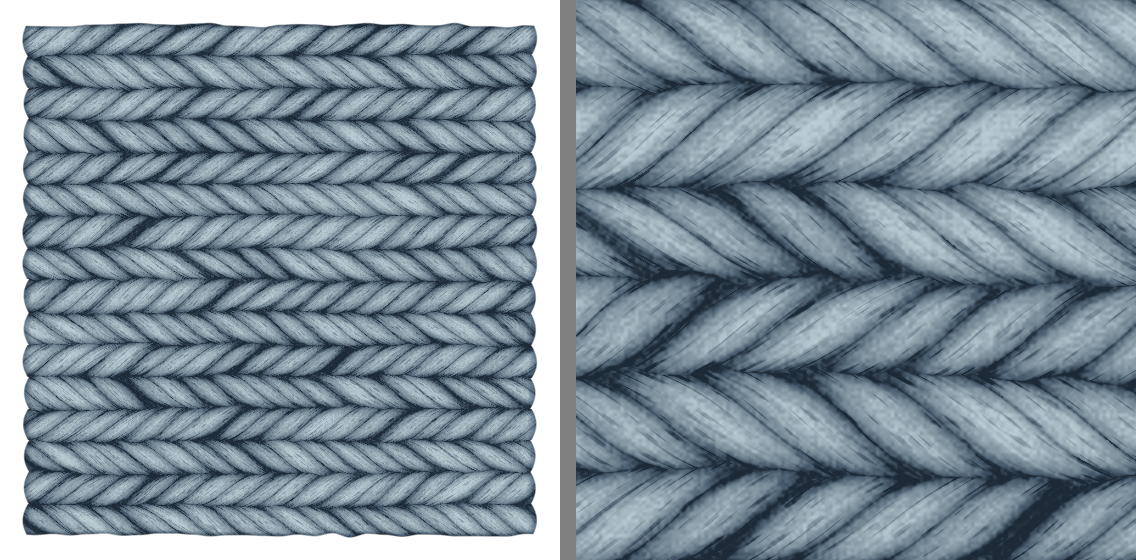
Left, the full canvas; right, a detail of the centre.
Give the GLSL for this texture, as a WebGL 1 fragment shader.

```glsl
precision highp float;

// Chunky knitted wool swatch on white: rows of plump slanted stitches whose lean
// alternates per row. Each stitch is a sheared dome; the tallest dome wins, and
// the gap to the runner-up gives the dark creases. Stretched noise makes fibres.

uniform vec2 u_resolution;

const float ROWS = 16.0;
const float COLUMNS = 18.0;
const vec2 SWATCH_MIN = vec2(0.0417, 0.0440);
const vec2 SWATCH_MAX = vec2(0.9575, 0.9550);
const float FIRST_ROW = 0.0404;    // lower edge of the lowest row
const float ROW_PITCH = 0.0574;
const float ROW_OVERLAP = 1.08;    // stitch height relative to the row
const float SLANT = 1.15;          // sideways shift per unit of height
const float TIP_CURL = 0.28;       // extra lean towards the tips
const float ROW_WAVE = 0.008;
const float EDGE_SCALLOP = 0.009;
const float EDGE_SHADE = 0.016;

const vec3 BACKGROUND = vec3(1.0);
const vec3 CREASE = vec3(0.11, 0.16, 0.21);
const vec3 SHADOW = vec3(0.27, 0.35, 0.42);
const vec3 WOOL = vec3(0.49, 0.565, 0.615);
const vec3 HIGHLIGHT = vec3(0.73, 0.80, 0.83);

float hash(vec2 p) {
  return fract(sin(dot(p, vec2(127.1, 311.7))) * 43758.5453);
}

float noise(vec2 p) {
  vec2 i = floor(p);
  vec2 f = fract(p);
  f = f * f * (3.0 - 2.0 * f);
  return mix(mix(hash(i), hash(i + vec2(1.0, 0.0)), f.x),
             mix(hash(i + vec2(0.0, 1.0)), hash(i + vec2(1.0, 1.0)), f.x), f.y);
}

// Returns dome height, unsheared sideways offset and offset along the row height.
vec3 stitch(vec2 p, vec2 id, float pitch) {
  float jitter = hash(id + 3.1) - 0.5;
  float plump = hash(id + 17.7);
  float lean = mod(id.y, 2.0) < 0.5 ? -1.0 : 1.0;
  vec2 center = vec2(SWATCH_MIN.x + (id.x + 0.5 + 0.45 * jitter) * pitch,
                     FIRST_ROW + (id.y + 0.5) * ROW_PITCH);
  vec2 d = p - center;
  float halfHeight = 0.5 * ROW_PITCH * ROW_OVERLAP * mix(0.95, 1.06, plump);
  float v = d.y / halfHeight;
  float slant = SLANT * mix(0.88, 1.15, hash(id + 41.3));
  float u = d.x - lean * slant * (d.y + TIP_CURL * halfHeight * v * v * v);
  float halfWidth = pitch * mix(0.53, 0.76, plump);
  float across = u / halfWidth;
  float height = 1.0 - across * across - abs(v * v * v) + 0.18 * (plump - 0.5);
  return vec3(height, u, d.y);
}

vec3 woolColor(float t) {
  vec3 c = mix(CREASE, SHADOW, smoothstep(0.0, 0.3, t));
  c = mix(c, WOOL, smoothstep(0.2, 0.65, t));
  return mix(c, HIGHLIGHT, smoothstep(0.55, 1.1, t));
}

void main() {
  vec2 p = gl_FragCoord.xy / u_resolution;
  float pixel = 1.0 / min(u_resolution.x, u_resolution.y);
  float pitch = (SWATCH_MAX.x - SWATCH_MIN.x) / COLUMNS;

  // Gently undulating rows
  vec2 q = p + vec2(0.0, ROW_WAVE * (noise(p * vec2(9.0, 14.0)) - 0.5));
  vec2 cell = floor(vec2((q.x - SWATCH_MIN.x) / pitch, (q.y - FIRST_ROW) / ROW_PITCH));

  // Tallest and second tallest stitch here
  vec3 top = vec3(-2.0, 0.0, 0.0);
  vec2 topId = cell;
  float second = -2.0;
  for (int j = -1; j <= 1; j++) {
    for (int i = -2; i <= 2; i++) {
      vec2 id = cell + vec2(float(i), float(j));
      vec3 s = stitch(q, id, pitch);
      if (s.x > top.x) {
        second = top.x;
        top = s;
        topId = id;
      } else {
        second = max(second, s.x);
      }
    }
  }

  // Rounded shading with creases and tone per stitch
  float tone = 0.10 + 0.80 * clamp(top.x, 0.0, 1.1);
  tone *= mix(0.62, 1.0, smoothstep(0.0, 0.22, top.x - second));
  tone += 0.14 * (hash(topId + 63.9) - 0.5);

  // Fibres along the yarn, short dark flecks and fine grain
  vec2 yarn = top.yz + topId * 1.37;
  float fibre = noise(yarn * vec2(300.0, 45.0));
  float fleck = smoothstep(0.66, 0.88, noise(yarn * vec2(380.0, 85.0) + 31.0));
  float grain = noise(p * 460.0);
  tone += 0.17 * (fibre - 0.5) + 0.20 * (grain - 0.5) - 0.26 * fleck;

  // Scalloped outline
  float rowV = 2.0 * fract((q.y - FIRST_ROW) / ROW_PITCH) - 1.0;
  float sideGap = min(p.x - SWATCH_MIN.x, SWATCH_MAX.x - p.x)
                - EDGE_SCALLOP * rowV * rowV + 0.003 * (hash(vec2(cell.y, 5.0)) - 0.5);
  float endGap = min(p.y - SWATCH_MIN.y, SWATCH_MAX.y - p.y)
               + 0.008 * (noise(vec2(p.x * 32.0, step(0.5, p.y) * 7.0)) - 0.5);
  float inside = min(sideGap, endGap);
  tone *= mix(0.5, 1.0, smoothstep(0.0, EDGE_SHADE, sideGap));
  tone *= mix(0.6, 1.0, smoothstep(0.0, 0.5 * EDGE_SHADE, endGap));

  float coverage = smoothstep(-pixel, pixel, inside);
  gl_FragColor = vec4(mix(BACKGROUND, woolColor(tone), coverage), 1.0);
}
```
